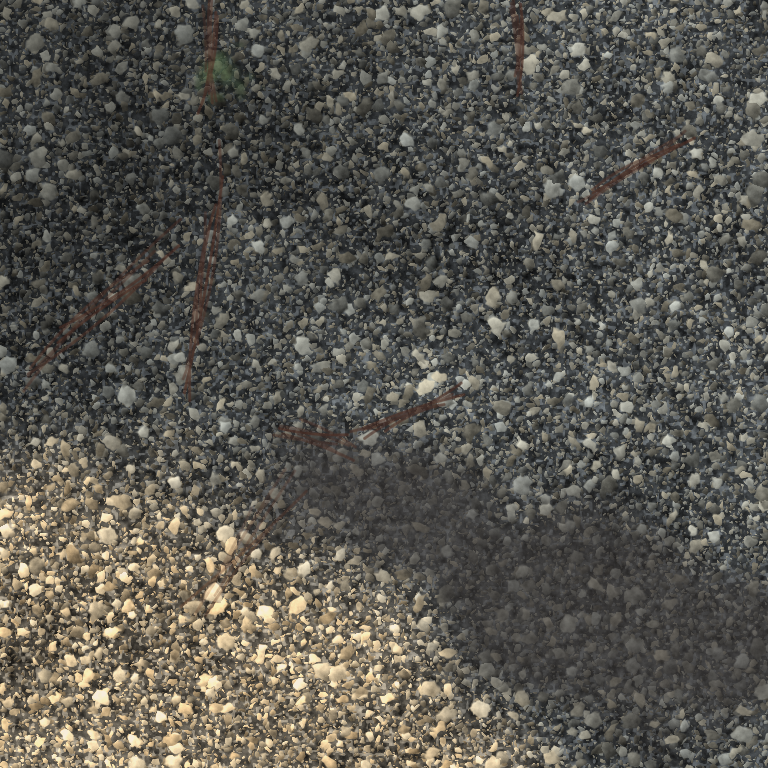
Write a WebGL 2 fragment shader that draws this texture.

```glsl
#version 300 es
precision highp float;
// Weathered asphalt with pale angular gravel, half in shade and half in low sun.
// Four layers of jittered cells hold polygonal stones over a noisy binder;
// soft light fields, a dusty band and bundles of dry needles lie on top.

uniform vec2 u_resolution;
out vec4 fragColor;

const float TAU = 6.2831853;

vec3 hash3(vec2 cell, float seed) {
  vec3 q = fract(cell.xyx * vec3(0.1031, 0.1030, 0.0973) + seed * 0.137);
  q += dot(q, q.yxz + 33.33);
  return fract((q.xxy + q.yzz) * q.zyx);
}

float noise(vec2 p, float seed) {
  vec2 i = floor(p), f = fract(p);
  f = f * f * (3.0 - 2.0 * f);
  float low = mix(hash3(i, seed).x, hash3(i + vec2(1, 0), seed).x, f.x);
  float high = mix(hash3(i + vec2(0, 1), seed).x, hash3(i + vec2(1, 1), seed).x, f.x);
  return mix(low, high, f.y);
}

float fbm(vec2 p, float seed) {
  float sum = 0.0, gain = 0.53;
  for (int i = 0; i < 4; i++) {
    sum += gain * noise(p, seed + float(i));
    p = mat2(1.6, 1.2, -1.2, 1.6) * p;
    gain *= 0.5;
  }
  return sum;
}

// Rounded five-sided outline with jittered sides
float pebble(vec2 d, vec3 shape) {
  float side = 0.0;
  for (int k = 0; k < 5; k++) {
    float a = (float(k) + 0.7 * fract(shape.x * 7.3 + float(k) * shape.y * 3.7)) * TAU / 5.0;
    side = max(side, dot(d, vec2(cos(a), sin(a))));
  }
  return mix(length(d), side, 0.7);
}

// One layer of stones: x = coverage, y = brightness, z = hue variation
vec3 stones(vec2 p, float scale, float density, float seed) {
  vec2 g = p * scale, home = floor(g);
  vec3 best = vec3(0.0);
  for (int y = -1; y <= 1; y++)
  for (int x = -1; x <= 1; x++) {
    vec2 id = home + vec2(x, y);
    vec3 place = hash3(id, seed), shape = hash3(id, seed + 7.0);
    if (place.z > density) continue;
    vec2 d = g - id - 0.1 - 0.8 * place.xy;
    float a = shape.x * TAU, c = cos(a), s = sin(a);
    vec2 local = mat2(c, s, -s, c) * d;
    local.x *= mix(1.0, 1.8, shape.y);
    float radius = mix(0.24, 0.48, shape.z * shape.z);
    float edge = pebble(local, shape) - radius;
    float cover = 1.0 - smoothstep(-0.07, 0.06, edge);
    float facet = 0.16 * dot(d, vec2(-0.6, 0.8)) / radius;
    float tone = mix(0.36, 0.82, hash3(id, seed + 13.0).x) + facet;
    if (cover > best.x) best = vec3(cover, tone, shape.y);
  }
  return best;
}

float segmentDistance(vec2 p, vec2 a, vec2 b, float bend) {
  vec2 ab = b - a;
  float t = clamp(dot(p - a, ab) / dot(ab, ab), 0.0, 1.0);
  return length(p - a - ab * t - vec2(-ab.y, ab.x) * bend * 4.0 * t * (1.0 - t));
}

// Loose bundle of thin dry needles between two ends
float needles(vec2 p, vec2 a, vec2 b, float spread, float seed) {
  float cover = 0.0;
  for (int i = 0; i < 6; i++) {
    vec3 h = hash3(vec2(float(i), seed), 3.0), k = hash3(vec2(float(i), seed), 9.0);
    vec2 start = mix(a, b, 0.35 * h.z) + spread * (h.xy - 0.5);
    vec2 end = mix(b, a, 0.35 * k.z) + spread * (k.xy - 0.5);
    float d = segmentDistance(p, start, end, 0.12 * (h.x - 0.5));
    cover = max(cover, (1.0 - smoothstep(0.0008, 0.0030, d)) * mix(0.5, 0.95, k.x));
  }
  return cover;
}

void main() {
  vec2 p = gl_FragCoord.xy / u_resolution.y;
  float patches = fbm(p * 6.0, 1.0), grain = fbm(p * 130.0, 5.0);
  vec2 rough = p + 0.005 * (vec2(noise(p * 150.0, 21.0), noise(p * 150.0, 22.0)) - 0.5);

  // Dark binder with fine mineral speckle
  float speckle = smoothstep(0.58, 0.78, noise(p * 230.0, 31.0));
  float binder = 0.05 + 0.36 * grain + 0.14 * (patches - 0.5) + 0.20 * speckle;
  vec3 color = binder * vec3(0.98, 1.0, 1.02);

  // Gravel from grit up to the largest stones
  for (int i = 0; i < 4; i++) {
    float level = float(i);
    vec3 s = stones(rough, 155.0 * pow(0.62, level), 0.74 - 0.12 * level, 40.0 + 20.0 * level);
    float tone = s.y * (0.76 + 0.08 * level) + 0.28 * (grain - 0.5) + 0.25 * (patches - 0.5);
    vec3 tint = mix(vec3(1.0, 0.99, 0.94), vec3(1.04, 0.96, 0.82), s.z);
    color = mix(color, tone * tint, s.x * 0.94);
  }

  // Low sun, deep shade and a dusty band
  float border = 0.50 - 0.9 * pow(p.x, 2.2) + 0.14 * (patches - 0.5);
  float sun = smoothstep(-0.03, 0.24, border - p.y);
  float gloom = smoothstep(0.75, 0.1, length((p - vec2(0.05, 0.88)) * vec2(0.9, 1.2)));
  vec3 light = mix(vec3(0.87, 0.90, 0.91), vec3(1.46, 1.34, 1.16), sun);
  color *= light * (1.0 - 0.30 * gloom);
  float band = segmentDistance(p, vec2(0.47, 0.37), vec2(0.98, 0.16), -0.08);
  float dust = smoothstep(0.15, 0.01, band + 0.22 * (patches - 0.5));
  color = mix(color, vec3(0.25, 0.24, 0.235) + 0.12 * (grain - 0.5), 0.68 * dust);

  // Green sprig and dry needles
  float sprig = smoothstep(0.04, 0.01, length(p - vec2(0.295, 0.90)) + 0.04 * (noise(p * 70.0, 61.0) - 0.5));
  color = mix(color, vec3(0.23, 0.30, 0.20) * (0.6 + grain), 0.6 * sprig);
  float straw = needles(p, vec2(0.24, 0.47), vec2(0.29, 0.82), 0.016, 1.0);
  straw = max(straw, needles(p, vec2(0.01, 0.49), vec2(0.25, 0.71), 0.030, 2.0));
  straw = max(straw, needles(p, vec2(0.35, 0.45), vec2(0.48, 0.41), 0.030, 3.0));
  straw = max(straw, needles(p, vec2(0.42, 0.42), vec2(0.62, 0.50), 0.024, 4.0));
  straw = max(straw, needles(p, vec2(0.68, 0.87), vec2(0.67, 1.02), 0.018, 5.0));
  straw = max(straw, needles(p, vec2(0.75, 0.74), vec2(0.91, 0.83), 0.022, 6.0));
  straw = max(straw, 0.6 * needles(p, vec2(0.22, 0.16), vec2(0.40, 0.39), 0.050, 7.0));
  straw = max(straw, needles(p, vec2(0.27, 0.84), vec2(0.28, 1.02), 0.030, 8.0));
  vec3 strawColor = mix(vec3(0.25, 0.15, 0.13), vec3(0.48, 0.32, 0.21), 0.6 * sun + 0.4 * grain);
  color = mix(color, strawColor, 0.8 * straw);

  fragColor = vec4(clamp(color, vec3(0.03), vec3(0.97, 0.93, 0.86)), 1.0);
}
```
